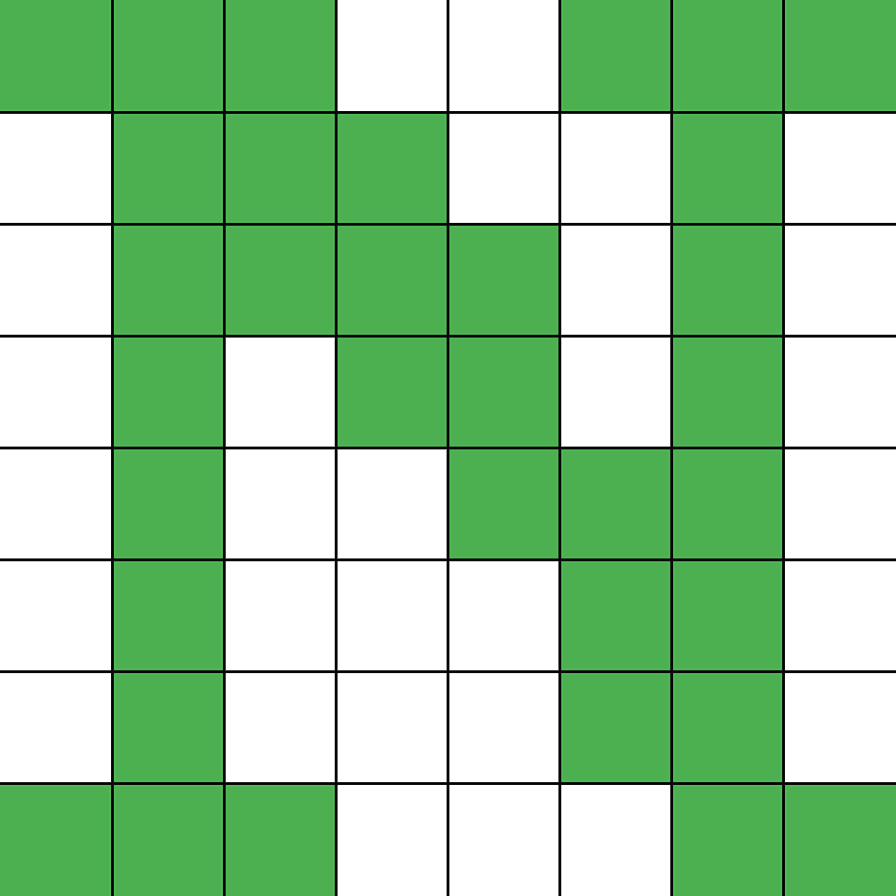
A WebGL 1 fragment shader for this pattern:

```glsl
precision highp float;
// A mosaic of eight by eight green and white tiles, ruled by thin black lines.
// Green tiles form two columns, end bands and a stepped diagonal, each tested
// from the tile's column and row; the lines are antialiased by distance.

uniform vec2 u_resolution;

// 1.0 when value lies in the closed interval [low, high]
float within(float value, float low, float high) {
  return step(low - 0.1, value) * step(value, high + 0.1);
}

// 1.0 for a green tile; x counts from the left, y from the top
float greenTile(vec2 tile) {
  float columns = max(within(tile.x, 1.0, 1.0), within(tile.x, 6.0, 6.0));

  // Short bands along the top and bottom rows
  float top = within(tile.y, 0.0, 0.0);
  float bottom = within(tile.y, 7.0, 7.0);
  float leftBand = within(tile.x, 0.0, 2.0);
  float rightBand = within(tile.x, 5.0 + bottom, 7.0);
  float bands = max(top, bottom) * max(leftBand, rightBand);

  // Diagonal staircase between the two columns
  float stairs = within(tile.y, 1.0, 6.0)
    * within(tile.x, clamp(tile.y, 2.0, 5.0), floor(tile.y * 0.5 + 0.01) + 3.0);

  return max(columns, max(bands, stairs));
}

// Share of a pixel lying within halfWidth of a line
float coverage(float distanceToLine, float halfWidth, float pixel) {
  return clamp((halfWidth - distanceToLine) / pixel + 0.5, 0.0, 1.0);
}

void main() {
  vec2 uv = gl_FragCoord.xy / u_resolution;
  float pixel = 1.0 / min(u_resolution.x, u_resolution.y);
  float tileSize = 0.12483;

  // Grid coordinates, centred on the canvas with rows counted downward
  vec2 grid = vec2(uv.x - 0.5, 0.5 - uv.y) / tileSize + 4.0;
  vec2 tile = clamp(floor(grid), 0.0, 7.0);
  vec3 green = vec3(0.298, 0.686, 0.314);
  vec3 color = mix(vec3(1.0), green, greenTile(tile));

  // Inner grid lines only, with a faint bright rim on either side
  vec2 nearest = clamp(floor(grid + 0.5), 1.0, 7.0);
  vec2 offset = abs(grid - nearest) * tileSize;
  float lineDistance = min(offset.x, offset.y);
  color *= 1.0 + 0.08 * coverage(lineDistance, 0.0034, pixel);
  color = mix(min(color, 1.0), vec3(0.01), coverage(lineDistance, 0.00156, pixel));

  gl_FragColor = vec4(color, 1.0);
}
```
